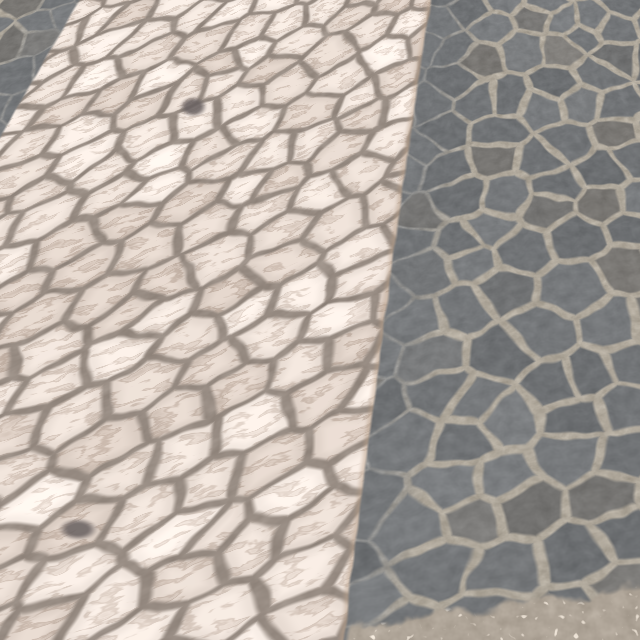
Give the GLSL for this texture, as a Shadertoy shader.

```glsl
#define VANISH_X 0.76
#define SHRINK 0.5
#define STONE_SIZE vec2(0.115, 0.080)
#define JITTER 0.72
#define PALE_SLANT 0.36
#define DARK_SLANT 0.20
#define PALE_STONE vec3(0.95, 0.91, 0.88)
#define PALE_JOINT vec3(0.59, 0.545, 0.51)
#define DARK_STONE vec3(0.455, 0.465, 0.475)
#define DARK_JOINT vec3(0.69, 0.66, 0.61)
#define SAND vec3(0.68, 0.64, 0.59)
#define SOFTNESS 0.003

vec2 hash2(vec2 p) {
    p = vec2(dot(p, vec2(127.1, 311.7)), dot(p, vec2(269.5, 183.3)));
    return fract(sin(p) * 43758.5);
}

float gradientNoise(vec2 p) {
    vec2 i = floor(p), f = fract(p);
    vec2 u = f * f * f * (f * (f * 6.0 - 15.0) + 10.0);
    vec2 e = vec2(0.0, 1.0);
    float a = dot(hash2(i) * 2.0 - 1.0, f);
    float b = dot(hash2(i + e.yx) * 2.0 - 1.0, f - e.yx);
    float c = dot(hash2(i + e.xy) * 2.0 - 1.0, f - e.xy);
    float d = dot(hash2(i + e.yy) * 2.0 - 1.0, f - e.yy);
    return mix(mix(a, b, u.x), mix(c, d, u.x), u.y);
}

float fbm(vec2 p) {
    float sum = 0.0, amp = 0.6;
    for (int i = 0; i < 3; i++) {
        sum += amp * gradientNoise(p);
        p = p * 2.1 + 7.3;
        amp *= 0.5;
    }
    return sum;
}

// Perspective ground plane with sheared courses of stones
vec2 groundCell(vec2 uv, float slant) {
    float s = 1.0 - SHRINK * uv.y;
    vec2 g = vec2((uv.x - VANISH_X) / s, -log(s) / SHRINK);
    g.y -= slant * g.x;
    g += 0.010 * vec2(gradientNoise(g * 22.0), gradientNoise(g * 22.0 + 40.0));
    return g / STONE_SIZE;
}

vec2 stoneCentre(vec2 cell) {
    float stagger = 0.5 * mod(cell.y, 2.0) - 0.25;
    return cell + 0.5 + JITTER * (hash2(cell) - 0.5) + vec2(stagger, 0.0);
}

// Returns distance to the nearest joint and the stone's cell
vec3 cobbles(vec2 p) {
    vec2 base = floor(p), id = base, nearest = vec2(0.0);
    float best = 1e3, edge = 1e3;
    for (int k = 0; k < 25; k++) {
        vec2 cell = base + vec2(k % 5 - 2, k / 5 - 2);
        vec2 r = stoneCentre(cell) - p;
        if (dot(r, r) < best) {
            best = dot(r, r);
            nearest = r;
            id = cell;
        }
    }
    for (int k = 0; k < 25; k++) {
        vec2 cell = id + vec2(k % 5 - 2, k / 5 - 2);
        vec2 r = stoneCentre(cell) - p, across = r - nearest;
        if (dot(across, across) > 1e-4)
            edge = min(edge, dot(0.5 * (r + nearest), normalize(across)));
    }
    return vec3(edge, id);
}

vec3 palePaving(vec2 uv) {
    vec2 p = groundCell(uv, PALE_SLANT);
    vec3 stone = cobbles(p);
    vec2 tint = hash2(stone.yz + 5.0);
    float grain = fbm(p * vec2(2.2, 4.5) + tint * 20.0);
    float vein = 1.0 - smoothstep(0.0, 0.10, abs(grain + 0.12));
    float wear = 0.16 * tint.x + 0.30 * max(-grain, 0.0) + 0.11 * vein;
    vec3 face = PALE_STONE + 0.02 - wear * vec3(0.75, 0.84, 0.90);
    face += 0.05 * smoothstep(0.10, 0.35, stone.x);
    vec3 joint = PALE_JOINT + 0.12 * fbm(p * 3.0);
    float width = 0.065 + 0.05 * gradientNoise(p * 1.4);
    return mix(joint, face, smoothstep(width - 0.035, width + 0.065, stone.x));
}

vec3 darkPaving(vec2 uv, float inset) {
    vec2 p = groundCell(uv + vec2(0.31, 0.0), DARK_SLANT);
    vec3 stone = cobbles(p);
    vec2 tint = hash2(stone.yz + 19.0);
    vec3 face = DARK_STONE + 0.07 * (tint.x - 0.5) + 0.10 * fbm(p * 4.0);
    face += vec3(0.035, 0.015, -0.01) * smoothstep(0.75, 1.0, tint.y);
    // Joints fade and narrow beside the pale band
    float open = smoothstep(0.01, 0.11, inset);
    vec3 joint = mix(DARK_STONE + 0.06, DARK_JOINT, 0.25 + 0.75 * open);
    joint += 0.18 * fbm(p * 5.0);
    float width = mix(0.025, 0.07, open) + 0.07 * open * gradientNoise(p * 1.3);
    return mix(joint, face, smoothstep(width - 0.03, width + 0.045, stone.x));
}

float spot(vec2 uv, vec2 centre, vec2 radius) {
    return 1.0 - smoothstep(0.5, 1.2, length((uv - centre) / radius));
}

void mainImage(out vec4 fragColor, in vec2 fragCoord) {
    vec2 uv = fragCoord / iResolution.xy;
    float wobble = 0.004 * gradientNoise(uv * 25.0);
    float rightEdge = uv.x - (0.537 + 0.12 * uv.y + 0.016 * uv.y * uv.y) + wobble;
    float leftEdge = 0.124 - 0.58 * (1.0 - uv.y) - uv.x + wobble;
    float outside = max(rightEdge, leftEdge);

    // Pale band between dark fields, with a tan rim
    vec3 pale = palePaving(uv);
    pale = mix(pale, vec3(0.72, 0.62, 0.53), 0.5 * smoothstep(-0.012, 0.0, rightEdge));
    vec3 col = mix(pale, darkPaving(uv, outside), smoothstep(-SOFTNESS, SOFTNESS, outside));

    // Missing chips
    float chips = spot(uv, vec2(0.302, 0.833), vec2(0.020, 0.015))
                + spot(uv, vec2(0.122, 0.173), vec2(0.028, 0.016));
    col = mix(col, vec3(0.40, 0.37, 0.37), 0.85 * chips);

    // Gritty sand along the lower right
    float sandLine = 0.02 + 0.15 * (uv.x - 0.56) + 0.035 * fbm(uv * 18.0);
    float sandMask = smoothstep(0.006, -0.006, uv.y - sandLine) * smoothstep(0.0, 0.01, rightEdge);
    float grit = gradientNoise(uv * 95.0);
    vec3 sand = SAND + 0.14 * fbm(uv * 40.0) + 0.25 * smoothstep(0.25, 0.5, grit);
    col = mix(col, sand, sandMask);

    fragColor = vec4(clamp(col, 0.0, 1.0), 1.0);
}
```
